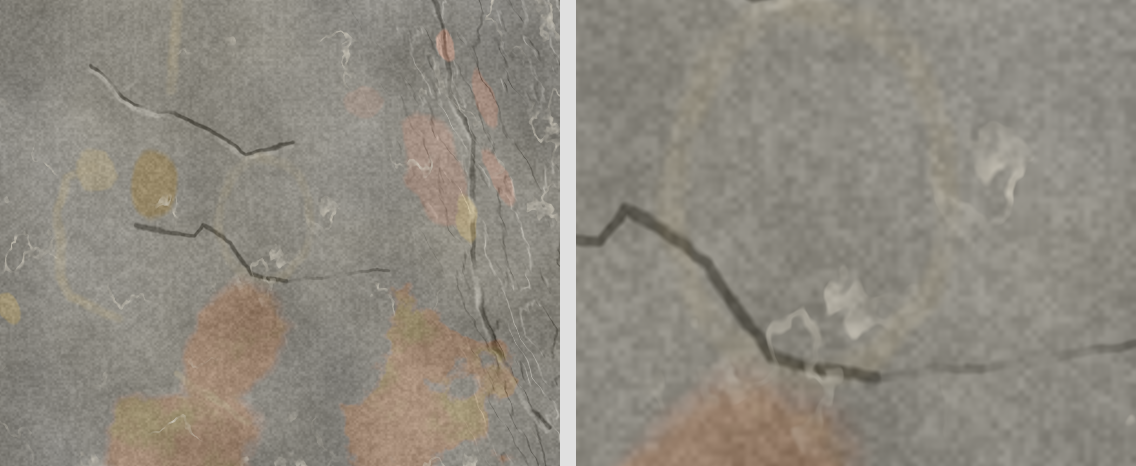
Left, the full canvas; right, a detail of the centre.
Reproduce this texture procedurally as a Shadertoy shader.

```glsl
// Weathered grey slate with rust and ochre stains, thin cracks and pale veins.
// Terraced noise gives flaky layers, lit from the upper left; the layers
// run steeply down the right side. Fine value noise adds the mineral grain.

#define SLATE vec3(0.540, 0.530, 0.500)
#define RUST  vec3(0.630, 0.520, 0.435)
#define OCHRE vec3(0.610, 0.555, 0.420)
#define PINK  vec3(0.655, 0.545, 0.490)
#define CHALK vec3(0.780, 0.760, 0.710)
#define GRAIN 0.13
#define MOTTLE 0.20
#define RELIEF 0.0008
#define LIGHT_DIR vec2(-0.75, 0.66)

float hash(vec2 p) {
    return fract(sin(dot(p, vec2(127.1, 311.7))) * 43758.5453);
}

float noise(vec2 p) {
    vec2 i = floor(p), f = fract(p);
    f = f * f * (3.0 - 2.0 * f);
    return mix(mix(hash(i), hash(i + vec2(1, 0)), f.x),
               mix(hash(i + vec2(0, 1)), hash(i + vec2(1, 1)), f.x), f.y);
}

float fbm(vec2 p) {
    float sum = 0.0, amp = 0.5;
    for (int i = 0; i < 5; i++) {
        sum += amp * noise(p);
        p = mat2(1.6, 1.2, -1.2, 1.6) * p + 7.3;
        amp *= 0.5;
    }
    return sum;
}

float segment(vec2 p, vec2 a, vec2 b) {
    vec2 ab = b - a;
    return length(p - a - ab * clamp(dot(p - a, ab) / dot(ab, ab), 0.0, 1.0));
}

float polyline(vec2 p, vec2 v[6]) {
    float d = 9.0;
    for (int i = 0; i < 5; i++) d = min(d, segment(p, v[i], v[i + 1]));
    return d;
}

// Soft-edged line, full at distance zero
float stroke(float d, float width) {
    return 1.0 - smoothstep(0.25 * width, width, d);
}

// Rotated ellipse with a ragged edge
float stain(vec2 p, vec2 centre, vec2 radius, float angle, float rough) {
    float c = cos(angle), s = sin(angle);
    vec2 q = mat2(c, -s, s, c) * (p - centre) / radius;
    float d = length(q) - 1.0 + rough * (fbm(p * 13.0 + centre * 9.0) - 0.48);
    return 1.0 - smoothstep(-0.14, 0.12, d);
}

float terrace(float h) {
    return floor(h) + smoothstep(0.78, 1.0, fract(h));
}

// How strongly the steep layering shows, growing to the right
float layering(vec2 p) {
    return smoothstep(0.80, 1.02, p.x + 0.25 * (p.y - 0.5));
}

float height(vec2 p) {
    vec2 q = vec2(dot(p, vec2(0.894, 0.447)) * 12.0, dot(p, vec2(0.447, -0.894)) * 4.0);
    float steep = terrace(fbm(q) * 6.0);
    float gentle = terrace(fbm(p * 6.0 + 3.7) * 4.0) * 0.45;
    return mix(gentle, steep, layering(p)) + 0.22 * fbm(p * 45.0);
}

vec3 addStains(vec3 col, vec2 p) {
    float tone = fbm(p * 9.0 + 20.0);
    float big = stain(p, vec2(0.50, 0.27), vec2(0.095, 0.150), -0.6, 0.5);
    big = max(big, stain(p, vec2(0.39, 0.05), vec2(0.170, 0.110), 0.1, 0.6));
    big = max(big, stain(p, vec2(0.87, 0.09), vec2(0.160, 0.190), -0.2, 2.0));
    vec3 rust = mix(RUST, OCHRE, smoothstep(0.42, 0.65, tone));
    rust = mix(PINK, rust, smoothstep(0.3, 1.0, big));
    col = mix(col, rust, big * 0.88);

    // Pink chips among the steep layers
    float chip = stain(p, vec2(0.94, 0.62), vec2(0.065, 0.120), 0.15, 1.3) * 0.85;
    chip = max(chip, stain(p, vec2(1.04, 0.79), vec2(0.018, 0.065), 0.30, 0.6));
    chip = max(chip, stain(p, vec2(1.07, 0.62), vec2(0.022, 0.070), 0.40, 0.8));
    chip = max(chip, stain(p, vec2(0.78, 0.78), vec2(0.050, 0.035), 0.1, 1.2) * 0.5);
    col = mix(col, PINK, chip * 0.8);
    col = mix(col, PINK + 0.06, stain(p, vec2(0.955, 0.90), vec2(0.020, 0.036), 0.3, 0.4));

    // Ochre spots
    float spot = stain(p, vec2(0.33, 0.60), vec2(0.050, 0.080), 0.0, 0.25);
    col = mix(col, OCHRE - vec3(0.05, 0.06, 0.06), spot * 0.9);
    float gold = stain(p, vec2(1.00, 0.51), vec2(0.025, 0.055), 0.1, 1.3);
    gold = max(gold, stain(p, vec2(0.02, 0.34), vec2(0.020, 0.035), 0.4, 0.7));
    gold = max(gold, stain(p, vec2(0.21, 0.63), vec2(0.040, 0.050), 0.6, 1.4) * 0.6);
    return mix(col, OCHRE + 0.06, gold * 0.85);
}

void mainImage(out vec4 fragColor, in vec2 fragCoord) {
    vec2 p = fragCoord / iResolution.y;
    vec2 w = p + 0.024 * (vec2(fbm(p * 15.0), fbm(p * 15.0 + 31.0)) - 0.48);

    // Stone body, mottling and stains
    vec3 col = SLATE + vec3(0.02, 0.015, 0.0) * (fbm(p * 4.0) - 0.48) * 2.0;
    col = addStains(col, w);
    col += MOTTLE * (fbm(p * 7.0 + 50.0) - 0.48);

    // Pale veins: a hook, a short streak, a faint ring and a fold
    vec2 hook[6] = vec2[6](vec2(0.20, 0.64), vec2(0.14, 0.62), vec2(0.125, 0.55),
                           vec2(0.13, 0.40), vec2(0.15, 0.36), vec2(0.25, 0.32));
    float vein = stroke(polyline(w, hook), 0.016);
    vein = max(vein, stroke(segment(w, vec2(0.385, 1.02), vec2(0.37, 0.81)), 0.018));
    float ring = abs(length((w - vec2(0.57, 0.53)) / vec2(0.10, 0.13)) - 1.0) * 0.1;
    vein = max(vein, 0.6 * stroke(ring, 0.014));
    vein = max(vein, stroke(segment(w, vec2(0.38, 0.20), vec2(0.53, 0.09)), 0.011));
    col = mix(col, mix(OCHRE, CHALK, 0.35), vein * 0.55 * fbm(p * 30.0) * 1.6);

    // Flaky relief
    vec2 e = LIGHT_DIR * 0.0025;
    float slope = (height(w - e) - height(w + e)) / 0.005;
    float worn = smoothstep(0.25, 0.7, noise(p * 13.0 + 5.0));
    col += clamp(slope * RELIEF, -0.13, 0.17) * mix(0.35 + 0.4 * worn, 1.0, layering(p));

    // Cracks with a bright lower lip
    vec2 upper[6] = vec2[6](vec2(0.20, 0.86), vec2(0.29, 0.775), vec2(0.375, 0.76),
                            vec2(0.455, 0.72), vec2(0.53, 0.665), vec2(0.63, 0.695));
    vec2 lower[6] = vec2[6](vec2(0.29, 0.515), vec2(0.42, 0.49), vec2(0.44, 0.515),
                            vec2(0.50, 0.475), vec2(0.54, 0.415), vec2(0.62, 0.40));
    vec2 right[6] = vec2[6](vec2(0.93, 1.02), vec2(0.975, 0.78), vec2(1.02, 0.70),
                            vec2(1.01, 0.46), vec2(1.06, 0.25), vec2(1.18, 0.08));
    float broken = smoothstep(0.2, 0.6, noise(p * 22.0));
    vec2 lip = w + vec2(0.003, 0.008);
    float dark = max(stroke(polyline(w, upper), 0.006) * broken, stroke(polyline(w, lower), 0.007));
    dark = max(dark, stroke(polyline(w, right), 0.008) * broken);
    dark = max(dark, 0.6 * broken * stroke(segment(w, vec2(0.62, 0.40), vec2(0.83, 0.42)), 0.005));
    float bright = max(stroke(polyline(lip, upper), 0.009), stroke(polyline(lip, right), 0.009));
    col += 0.14 * bright * noise(p * 40.0) - 0.19 * dark;

    // Scattered chalky scratches
    float thread = stroke(abs(fbm(w * vec2(9.0, 7.0) + 80.0) - 0.48), 0.022);
    float patchy = smoothstep(0.55, 0.85, noise(p * 11.0 + 60.0));
    col = mix(col, CHALK, thread * patchy * noise(p * 70.0) * 0.9);

    // Mineral grain
    float grain = 0.6 * noise(p * 210.0) + 0.4 * noise(p * 110.0 + 9.0) - 0.5;
    fragColor = vec4(col + GRAIN * grain, 1.0);
}
```
